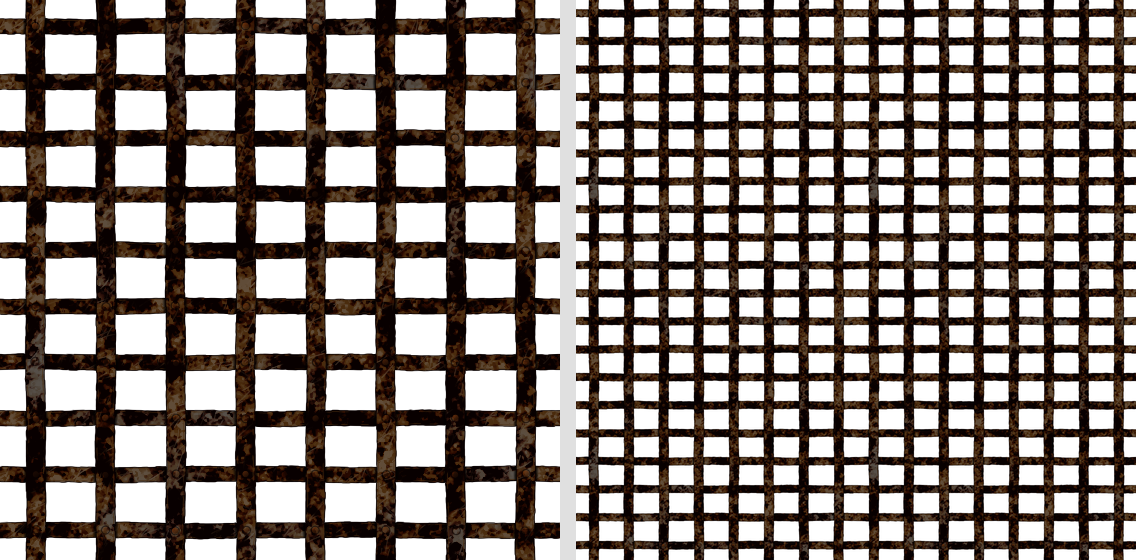
Left: one tile. Right: repeated 2 by 2.
A WebGL 2 fragment shader for this pattern:

```glsl
#version 300 es
precision highp float;
// Rusted, scratched lattice of riveted flat iron bars on white, 8 by 10 openings.

uniform vec2 u_resolution;
out vec4 outColor;

const float TAU = 6.28319;
const vec2 BAR_COUNT = vec2(8.0, 10.0);
const vec2 BAR_CENTER = vec2(0.51, 0.53);
const vec2 BAR_HALF = vec2(0.0178, 0.0143);

const vec3 WHITE = vec3(1.0);
const vec3 SOOT = vec3(0.03, 0.0, 0.0);
const vec3 RUST = vec3(0.18, 0.04, 0.0);
const vec3 BROWN = vec3(0.29, 0.17, 0.05);
const vec3 WORN = vec3(0.40, 0.33, 0.26);
const vec3 STEEL = vec3(0.31, 0.32, 0.33);
const vec3 RIVET = vec3(0.43, 0.20, 0.05);

vec2 hash2(vec2 p) {
    vec3 q = fract(p.xyx * vec3(0.1031, 0.1030, 0.0973));
    q += dot(q, q.yzx + 33.33);
    return fract((q.xx + q.yz) * q.zy);
}

// Smooth cellular noise that wraps after count cells.
float blotches(vec2 uv, float count, float seed) {
    vec2 p = uv * count;
    float total = 0.0, weightSum = 0.0;
    for (int j = -1; j <= 1; j++) {
        for (int i = -1; i <= 1; i++) {
            vec2 cell = floor(p) + vec2(i, j);
            vec2 id = mod(cell, count) + seed;
            vec2 d = p - cell - hash2(id);
            float weight = exp(-7.0 * dot(d, d));
            total += weight * hash2(id + 71.0).x;
            weightSum += weight;
        }
    }
    return total / weightSum;
}

// One slightly curved random stroke per wrapped cell.
float scratches(vec2 uv, float count, float width, float seed) {
    vec2 p = uv * count;
    float mark = 0.0;
    for (int j = -1; j <= 1; j++) {
        for (int i = -1; i <= 1; i++) {
            vec2 cell = floor(p) + vec2(i, j);
            vec2 id = mod(cell, count) + seed;
            vec2 start = hash2(id), style = hash2(id + 37.0);
            float angle = mix(0.25, 1.35, style.x);
            if (style.y < 0.3) angle = -angle;
            vec2 dir = vec2(cos(angle), sin(angle));
            vec2 d = p - cell - start;
            float reach = mix(0.3, 0.8, hash2(id + 113.0).x);
            float t = clamp(dot(d, dir), -reach, reach);
            vec2 bend = vec2(-dir.y, dir.x) * (start.x - 0.5) * 0.5 * t * t;
            float dist = length(d - t * dir - bend) / count;
            mark = max(mark, style.y * (1.0 - smoothstep(0.2 * width, width, dist)));
        }
    }
    return mark;
}

// Signed distance from the centre line of a gently bowed bar.
float barOffset(float across, float along, float count, float center) {
    float index = floor(across * count);
    float bow = sin(TAU * 2.0 * along + index * 2.4) + 0.6 * sin(TAU * 5.0 * along + index * 4.1);
    return across - (index + center) / count - 0.0009 * bow;
}

// Worn metal; rim is 0 on the centre line and 1 at the edge of the bar.
vec3 metal(vec2 uv, float rim, float pixel, float seed) {
    float patches = blotches(uv, 22.0, seed);
    float grain = blotches(uv, 76.0, seed + 11.0);
    float specks = blotches(uv, 190.0, seed + 23.0);
    float tone = 0.36 * patches + 0.36 * grain + 0.28 * specks;
    vec3 color = mix(SOOT, RUST, smoothstep(0.42, 0.55, tone));
    color = mix(color, BROWN, smoothstep(0.52, 0.62, tone));
    color = mix(color, WORN, 0.8 * smoothstep(0.64, 0.76, tone));

    float width = 0.0009 + 0.6 * pixel;
    float marks = max(scratches(uv, 26.0, width, seed + 5.0), scratches(uv, 47.0, width, seed + 9.0));
    marks *= smoothstep(0.2, 0.7, 0.6 * patches + 0.4 * grain);
    color = mix(color, mix(BROWN, WORN, patches), 0.9 * marks);

    // Bare steel shows in a few broad areas.
    float bare = smoothstep(0.72, 0.95, blotches(uv, 9.0, seed + 41.0));
    color = mix(color, STEEL, 0.6 * bare * smoothstep(0.42, 0.66, tone + 0.2 * marks));

    // Rubbed line just inside a dark rim.
    float rub = smoothstep(0.66, 0.78, rim) * (1.0 - smoothstep(0.78, 0.88, rim));
    color = mix(color, BROWN, 0.55 * rub * smoothstep(0.3, 0.6, grain));
    return mix(color, SOOT, 0.9 * smoothstep(0.83, 0.97, rim));
}

void main() {
    vec2 uv = gl_FragCoord.xy / u_resolution;
    float pixel = 1.0 / min(u_resolution.x, u_resolution.y);

    vec2 offset = vec2(barOffset(uv.x, uv.y, BAR_COUNT.x, BAR_CENTER.x),
                       barOffset(uv.y, uv.x, BAR_COUNT.y, BAR_CENTER.y));
    float chips = 0.0016 * (blotches(uv, 90.0, 3.0) - 0.5);
    vec2 edge = abs(offset) - BAR_HALF + chips;
    vec2 cover = 1.0 - smoothstep(-0.7 * pixel, 0.7 * pixel, edge);

    // Upright bars lie over the level ones and shade them.
    bool upright = edge.x < 0.0;
    float rim = upright ? 1.0 + edge.x / BAR_HALF.x : 1.0 + edge.y / BAR_HALF.y;
    vec3 color = metal(uv, rim, pixel, upright ? 17.0 : 251.0);
    if (!upright) color *= mix(0.25, 1.0, smoothstep(0.0, 0.006, edge.x));

    // Rivets at the crossings, each worn differently.
    vec2 chance = hash2(floor(uv * BAR_COUNT) + 19.0);
    float radius = length(offset);
    float dome = 1.0 - smoothstep(0.0045, 0.0065, radius);
    float groove = smoothstep(0.005, 0.007, radius) * (1.0 - smoothstep(0.007, 0.0095, radius));
    float light = 0.75 + 60.0 * dot(offset, vec2(-0.6, 0.8));
    color = mix(color, SOOT, 0.6 * groove);
    color = mix(color, RIVET * light, dome * mix(0.15, 0.85, chance.x * chance.x));

    outColor = vec4(mix(WHITE, color, max(cover.x, cover.y)), 1.0);
}
```
